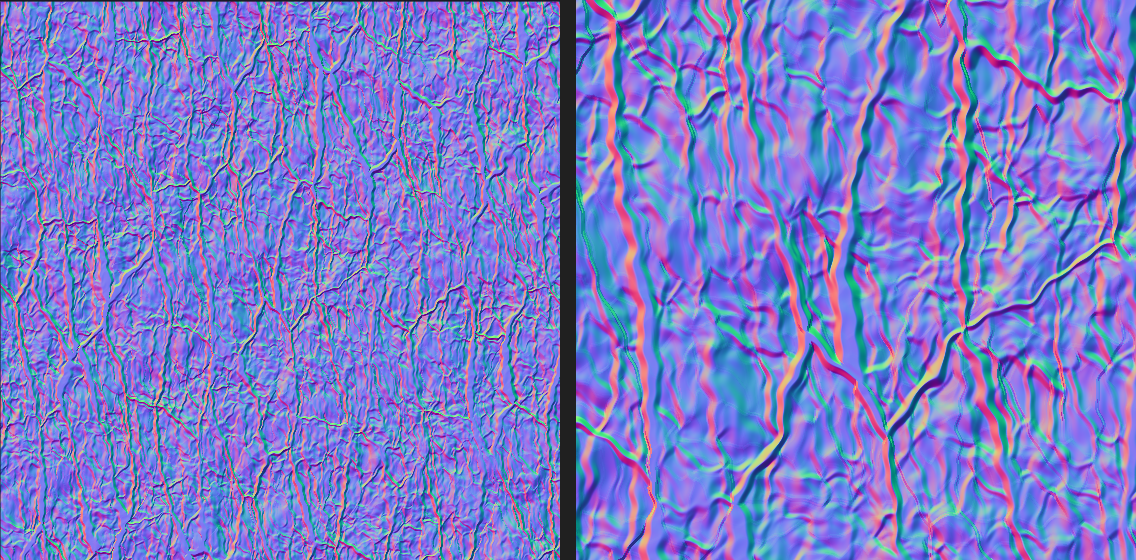
Left: the whole. Right: its middle third, enlarged.
A Shadertoy shader for this texture map:

```glsl
// Tangent-space normal map of rough tree bark: tall plates split by grooves.
// Stretched cellular noise gives broken cracks, scattered bumps give the crust;
// the slope of the summed height is then encoded as red, green and blue.

struct Cell {
    float edge;      // distance to the nearest border, in canvas units
    float sideways;  // 1 where that border runs vertically, 0 where level
    vec2 toSite;     // offset to the cell site, in cell units
    float id;        // random value of the cell
};

vec2 hash2(vec2 c) {
    vec3 q = fract(c.xyx * vec3(0.1031, 0.1030, 0.0973));
    q += dot(q, q.yzx + 33.33);
    return fract((q.xx + q.yz) * q.zy);
}

Cell cellular(vec2 p, vec2 scale) {
    vec2 q = p * scale, base = floor(q);
    vec2 near = vec2(9.0), next = vec2(9.0), site = base;
    float d1 = 99.0, d2 = 99.0;
    for (int j = -1; j <= 1; j++)
    for (int i = -1; i <= 1; i++) {
        vec2 c = base + vec2(i, j);
        vec2 r = c + 0.1 + 0.8 * hash2(c + 71.0) - q;
        float d = dot(r, r);
        if (d < d1) {
            d2 = d1; next = near;
            d1 = d; near = r; site = c;
        } else if (d < d2) {
            d2 = d; next = r;
        }
    }
    // Border line between the two closest sites, measured unstretched
    vec2 across = (next - near) * scale;
    float len = max(length(across), 1e-4);
    return Cell(0.5 * (d2 - d1) / len, abs(across.x) / len, near, hash2(site + 13.0).x);
}

// Smooth field of scattered bumps and dents, about -1 to 1
float bumps(vec2 p, vec2 scale) {
    vec2 q = p * scale, base = floor(q);
    float sum = 0.0;
    for (int j = -1; j <= 1; j++)
    for (int i = -1; i <= 1; i++) {
        vec2 c = base + vec2(i, j);
        vec2 r = c + 0.1 + 0.8 * hash2(c + 29.0) - q;
        float k = max(0.0, 1.0 - dot(r, r));
        sum += k * k * k * (2.0 * hash2(c + 57.0).y - 1.0);
    }
    return sum;
}

// Jagged bending of the plane by rotated, layered sines
vec2 warp(vec2 p) {
    vec2 q = p, bend = vec2(0.0);
    float amp = 0.011, freq = 19.0;
    for (int i = 0; i < 5; i++) {
        q = mat2(0.8, 0.6, -0.6, 0.8) * q;
        bend += amp * sin(freq * q.yx + 70.0 * bend + vec2(1.3, 4.1) * float(i));
        amp *= 0.54;
        freq *= 2.1;
    }
    return p + bend * vec2(0.75, 1.3) + vec2(0.06 * p.y, 0.0);
}

// Share of a border that stands open; it differs on each side of a crack
float patches(vec2 p, float id, vec2 scale) {
    return smoothstep(-0.35, 0.45, bumps(p + 7.0 * id, scale));
}

float height(vec2 p) {
    vec2 w = warp(p);
    float crust = bumps(w, vec2(78.0, 62.0));
    float ragged = 0.0011 * crust;

    // Large plates: upright grooves with flat floors, thin level ledges
    Cell plate = cellular(w, vec2(13.0, 4.6));
    float open = smoothstep(-0.1, 0.7, bumps(p, vec2(11.0, 7.0)));
    float groove = 0.0055 * open * plate.sideways * plate.sideways;
    float wall = mix(0.0026, 0.0042, plate.sideways);
    float top = smoothstep(groove, groove + wall, plate.edge + ragged);
    float rise = patches(p, plate.id, vec2(15.0, 11.0));
    float h = top * (0.001 + 0.0085 * rise) * mix(0.55, 1.0, plate.sideways);

    // Shallower broken splits and flakes on the plates
    Cell split = cellular(w + 3.7, vec2(31.0, 8.0));
    float splitTop = smoothstep(0.0, 0.0036, split.edge + ragged);
    h += top * splitTop * 0.0055 * patches(p, split.id, vec2(24.0, 14.0));
    Cell flake = cellular(w + 8.1, vec2(56.0, 32.0));
    float flakeTop = smoothstep(0.0, 0.0034, flake.edge + ragged);
    h += top * flakeTop * 0.0032 * patches(p, flake.id, vec2(40.0, 30.0));

    // Crusty grain, fading on the groove floors; crests lean downward
    vec2 lean = vec2(0.0, 0.003 * crust);
    float grain = 0.0021 * crust;
    grain += 0.0017 * bumps(w + lean + 1.9, vec2(140.0, 115.0));
    grain += 0.0011 * bumps(p + 6.4, vec2(165.0, 48.0));
    vec2 chip = cellular(w + lean + 4.3, vec2(92.0, 76.0)).toSite - vec2(0.0, 0.1);
    grain -= 0.0013 * dot(chip, chip);
    return h + grain * mix(0.2, 1.0, top);
}

void mainImage(out vec4 fragColor, in vec2 fragCoord) {
    vec2 uv = fragCoord / iResolution.xy;
    vec2 e = vec2(0.0012, 0.0);

    // Slope by central differences; green points down the canvas
    vec2 slope = vec2(height(uv - e.xy) - height(uv + e.xy),
                      height(uv + e.yx) - height(uv - e.yx)) / (2.0 * e.x);
    vec2 n = slope / sqrt(1.0 + dot(slope, slope));
    vec3 color = vec3(0.49 + 0.5 * n, 0.95 - 0.5 * dot(n, n));

    // Thin dark rim along the top and left sides
    float px = 1.0 / iResolution.y;
    float inside = min(uv.x - 0.001, 0.997 - uv.y);
    color = mix(vec3(0.1, 0.1, 0.15), color, smoothstep(-px, px, inside));
    fragColor = vec4(color, 1.0);
}
```
